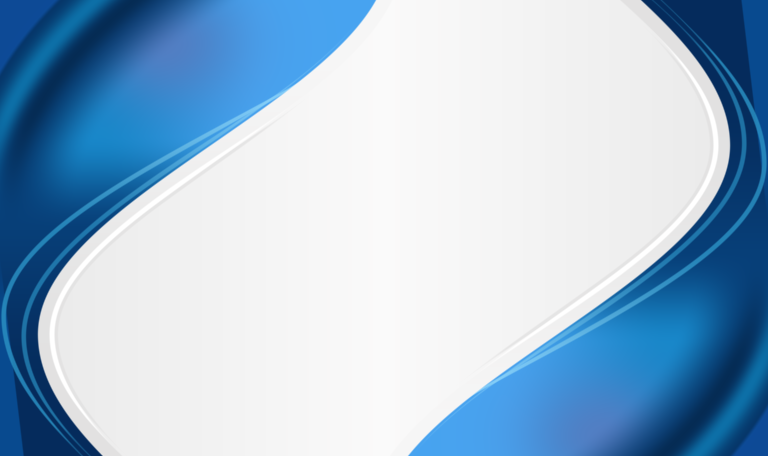
A Shadertoy shader for this background:

```glsl
// Pale S-shaped sheet between two glossy blue corners, with thin glowing strands.
// One corner is modelled and repeated by a half turn about the centre; every
// sweeping outline is a cosine arc x(y) turned into an approximate distance.

// Signed distance to an arc: leftmost x, height of that turn, size, lower-part scale.
float sweep(vec2 p, float left, float turn, float size, float lower) {
    float a = 3.75 * (p.y - turn);
    size *= a < 0.0 ? lower : 1.0;
    float slope = 3.75 * size * sin(a);
    return (p.x - left - size * (1.0 - cos(a))) / sqrt(1.0 + slope * slope);
}

// Smooth line of the given half width.
float stroke(float d, float halfWidth, float px) {
    return (1.0 - smoothstep(halfWidth - px, halfWidth + px, abs(d)))
         * min(1.0, halfWidth / px);
}

// Soft bump around zero.
float bump(float x, float radius) {
    return exp(-x * x / (radius * radius));
}

// Fades in above the low end and out towards the high end.
float taper(float y, float low, float high) {
    return smoothstep(low, low + 0.25, y) * (1.0 - smoothstep(high - 0.25, high, y));
}

vec3 blueCorner(vec2 p, float px) {
    // Deep ground with a faint facet at the outer side
    vec3 col = mix(vec3(0.02, 0.17, 0.36), vec3(0.03, 0.26, 0.49),
                   smoothstep(-0.35, 0.15, p.y));
    float facet = p.x + 0.847 + 0.12 * p.y;
    col = mix(col, vec3(0.03, 0.29, 0.56),
              (1.0 - smoothstep(-px, px, facet)) * (1.0 - smoothstep(-0.2, 0.0, p.y)));

    // Curled folds in the outer corner
    float rise = max(p.y - 0.086, 0.0);
    float fold = (p.x + 0.80 - 1.45 * rise * rise) / sqrt(1.0 + 8.4 * rise * rise);
    vec3 folds = mix(vec3(0.05, 0.29, 0.59), vec3(0.02, 0.20, 0.40),
                     smoothstep(-0.125, -0.115, fold));
    folds = mix(folds, vec3(0.05, 0.44, 0.66), bump(fold + 0.068, 0.028));
    folds = mix(folds, vec3(0.02, 0.17, 0.33), bump(fold + 0.016, 0.025));
    col = mix(col, folds, smoothstep(0.02, 0.3, p.y));

    // Broad lit petal: cyan, then sky blue, with a violet bloom
    vec3 petal = mix(vec3(0.09, 0.53, 0.79), vec3(0.28, 0.64, 0.94),
                     smoothstep(-0.62, -0.25, p.x));
    petal = mix(petal, vec3(0.33, 0.49, 0.76),
                0.95 * bump(length((p - vec2(-0.48, 0.43)) * vec2(0.8, 1.0)), 0.13));
    float lit = smoothstep(-0.02, 0.13, fold) * smoothstep(0.02, 0.23, p.y);
    col = mix(col, petal, lit);

    // Two strands, brighter and paler as they climb
    vec3 glow = mix(vec3(0.16, 0.56, 0.76), vec3(0.55, 0.83, 0.98),
                    smoothstep(0.0, 0.35, p.y));
    float outer = sweep(p, -0.834, -0.167, 0.485, 0.6);
    float inner = sweep(p, -0.790, -0.211, 0.396, 0.82);
    float outerWidth = 0.001 + 0.004 * taper(p.y, -0.5, 0.43);
    float innerWidth = 0.001 + 0.004 * taper(p.y, -0.5, 0.38);
    col = mix(col, glow, 0.85 * stroke(outer, outerWidth, px)
                         * (1.0 - smoothstep(0.36, 0.44, p.y)));
    return mix(col, glow, 0.7 * stroke(inner, innerWidth, px)
                          * (1.0 - smoothstep(0.38, 0.48, p.y)));
}

vec3 paleSheet(vec2 p, float edge, float px) {
    // Stepped vertical bands, lightest in the middle
    float band = (floor(abs(p.x) / 0.047 + 0.5)) * 0.047;
    float shade = 0.982 - 0.085 * mix(abs(p.x), band, 0.6);

    // Rim, inner crease and white highlight
    float rim = mix(0.885, 0.965, smoothstep(-0.25, 0.42, p.y));
    shade = mix(rim, shade, smoothstep(0.031 - px, 0.031 + px, edge));
    float ends = taper(p.y, -0.5, 0.34);
    shade = mix(shade, 0.875, 0.7 * stroke(edge - 0.038, 0.006 * ends, px));
    shade = mix(shade, 1.0, stroke(edge - 0.031, 0.0055 * ends, px));
    return vec3(shade, shade - 0.001, shade - 0.001);
}

void mainImage(out vec4 fragColor, in vec2 fragCoord) {
    float px = 1.0 / iResolution.y;
    vec2 p = (fragCoord - 0.5 * iResolution.xy) * px;

    // Half-turn symmetry about a point just below the centre
    p.y += 0.026;
    if (p.x > 0.53 * p.y) p = -p;

    float edge = sweep(p, -0.759, -0.207, 0.3855, 0.8);
    vec3 col = mix(blueCorner(p, px), paleSheet(p, edge, px),
                   smoothstep(-px, px, edge));
    fragColor = vec4(col, 1.0);
}
```
